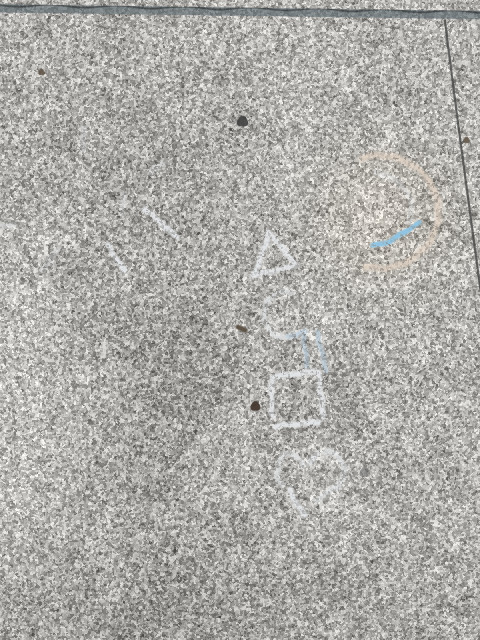
Write a WebGL 1 fragment shader that draws this texture.

```glsl
precision highp float;
// Weathered speckled concrete with a sealed joint, a crack and faded chalk shapes.
uniform vec2 u_resolution;

float hash(vec2 p) {
  vec3 q = fract(p.xyx * vec3(0.1031, 0.103, 0.0973));
  q += dot(q, q.yzx + 33.33);
  return fract((q.x + q.y) * q.z);
}

// Cellular noise: random tone of the nearest grain.
float grains(vec2 p) {
  vec2 cell = floor(p);
  float nearest = 9.0, tone = 0.0;
  for (int j = -1; j <= 1; j++) {
    for (int i = -1; i <= 1; i++) {
      vec2 c = cell + vec2(float(i), float(j));
      vec2 site = c + vec2(hash(c + 17.0), hash(c + 71.0)) - p;
      float d = dot(site, site);
      if (d < nearest) { nearest = d; tone = hash(c + 5.0); }
    }
  }
  return tone;
}

// Layered warped sines for broad stains.
float stains(vec2 p) {
  float sum = 0.0, amp = 0.5;
  for (int i = 0; i < 5; i++) {
    p = mat2(0.8, 0.6, -0.6, 0.8) * p * 1.7 + 1.3;
    sum += amp * sin(p.x + 1.4 * sin(p.y)) * sin(p.y + 0.9 * sin(p.x * 0.8));
    amp *= 0.75;
  }
  return sum;
}

float line(vec2 p, float ax, float ay, float bx, float by) {
  vec2 a = vec2(ax, ay), d = vec2(bx, by) - a;
  return length(p - a - d * clamp(dot(p - a, d) / dot(d, d), 0.0, 1.0));
}

// Elliptic arc spanning a half-angle around a direction.
float arc(vec2 p, vec2 c, vec2 r, float dir, float halfAngle) {
  vec2 q = (p - c) / r;
  float a = mod(atan(q.y, q.x) - dir + 3.1416, 6.2832) - 3.1416;
  a = clamp(a, -halfAngle, halfAngle) + dir;
  return length(p - c - r * vec2(cos(a), sin(a)));
}

float stroke(float d, float width) { return smoothstep(width, width * 0.3, d); }

float blob(vec2 p, float x, float y, float r) {
  vec2 q = p - vec2(x, y);
  return smoothstep(r + 0.001, r - 0.001, length(q) + 0.1 * r * sin(3.0 * atan(q.y, q.x)));
}

float glow(vec2 p, float x, float y, float rx, float ry) {
  vec2 q = (p - vec2(x, y)) / vec2(rx, ry);
  return exp(-dot(q, q));
}

void main() {
  vec2 p = gl_FragCoord.xy / u_resolution.y;
  float px = 0.7 / u_resolution.y;

  // Aggregate: fine grit, coarser stones and broad weathering
  float fine = grains(p * 320.0);
  float coarse = grains(p * 170.0 + 40.0);
  float tone = 0.69 + 0.32 * (fine - 0.5) + 0.19 * (coarse - 0.5);
  tone += 0.035 * stains(p * 6.0) + 0.035 * stains(p * 19.0 + 7.0);
  tone -= 0.07 * glow(p, 0.27, 0.46, 0.13, 0.25);
  tone -= 0.07 * glow(p, 0.25, 0.03, 0.4, 0.1);
  tone += 0.05 * glow(p, 0.0, 0.35, 0.1, 0.28);
  tone += 0.04 * glow(p, 0.58, 0.62, 0.15, 0.2);
  tone -= 0.12 * smoothstep(0.84, 1.0, hash(floor(p * 240.0)));
  vec3 col = tone + vec3(0.006, 0.002, -0.012);
  col += vec3(0.02, 0.008, -0.008) * glow(p, 0.6, 0.66, 0.12, 0.12);

  // Chalk catches on the raised grains
  float grit = 0.5 + 0.5 * smoothstep(0.1, 0.6, 0.6 * fine + 0.4 * coarse);
  vec2 w = p + 0.001 * sin(p.yx * 180.0);

  // Triangle, square and short bold strokes
  float d = min(line(w, 0.421, 0.637, 0.397, 0.57), line(w, 0.397, 0.57, 0.463, 0.585));
  d = min(d, line(w, 0.463, 0.585, 0.421, 0.637));
  d = min(d, min(line(w, 0.424, 0.411, 0.497, 0.42), line(w, 0.497, 0.42, 0.506, 0.349)));
  d = min(d, min(line(w, 0.498, 0.341, 0.43, 0.334), line(w, 0.424, 0.411, 0.425, 0.352)));
  d = min(d, min(line(w, 0.452, 0.235, 0.475, 0.194), line(w, 0.484, 0.277, 0.496, 0.292)));
  d = min(d, min(line(w, 0.227, 0.673, 0.276, 0.63), line(w, 0.169, 0.616, 0.194, 0.577)));
  float white = 0.95 * stroke(d, 0.0065);

  // Fainter ring, heart, rays and inner curve
  d = arc(w, vec2(0.445, 0.508), vec2(0.032, 0.036), 3.3, 2.1);
  d = min(d, arc(w, vec2(0.453, 0.264), vec2(0.02, 0.027), 2.2, 1.9));
  d = min(d, arc(w, vec2(0.511, 0.264), vec2(0.027, 0.03), 0.3, 1.4));
  d = min(d, line(w, 0.53, 0.244, 0.495, 0.218));
  white = max(white, 0.65 * stroke(d, 0.0065));
  d = min(line(w, 0.235, 0.731, 0.255, 0.745), line(w, 0.066, 0.577, 0.089, 0.61));
  d = min(d, min(line(w, 0.13, 0.765, 0.13, 0.8), line(w, 0.192, 0.665, 0.193, 0.695)));
  d = min(d, min(line(w, 0.0, 0.647, 0.02, 0.649), arc(w, vec2(0.575, 0.675), vec2(0.068, 0.055), 0.5, 0.9)));
  white = max(white, 0.45 * stroke(d, 0.007));
  col = mix(col, vec3(0.89, 0.9, 0.91), white * grit);

  // Peach arch, blue dash and pale blue ticks
  d = arc(w, vec2(0.593, 0.669), vec2(0.092, 0.088), 0.02, 1.85);
  col = mix(col, vec3(0.88, 0.82, 0.76), 0.75 * stroke(d, 0.008) * grit);
  d = min(line(w, 0.582, 0.616, 0.61, 0.623), line(w, 0.61, 0.623, 0.654, 0.651));
  col = mix(col, vec3(0.56, 0.77, 0.89), stroke(d, 0.006) * grit);
  d = min(line(w, 0.45, 0.474, 0.476, 0.482), line(w, 0.474, 0.478, 0.48, 0.427));
  d = min(d, line(w, 0.495, 0.482, 0.51, 0.42));
  col = mix(col, vec3(0.68, 0.78, 0.86), 0.5 * stroke(d, 0.006) * grit);

  // Debris: stains, leaf scraps and a twig
  col = mix(col, vec3(0.25), 0.9 * blob(p, 0.379, 0.81, 0.0085));
  col = mix(col, vec3(0.25, 0.2, 0.17), 0.9 * blob(p, 0.399, 0.365, 0.0075));
  col = mix(col, vec3(0.42), 0.6 * blob(p, 0.57, 0.262, 0.008));
  col = mix(col, vec3(0.36, 0.31, 0.25), 0.8 * max(blob(p, 0.065, 0.887, 0.005), blob(p, 0.729, 0.781, 0.005)));
  col = mix(col, vec3(0.37, 0.33, 0.28), stroke(line(p, 0.372, 0.489, 0.383, 0.484), 0.0055));

  // Thin crack down the right side
  d = min(line(p, 0.695, 0.968, 0.716, 0.805), line(p, 0.716, 0.805, 0.751, 0.545));
  col = mix(col, vec3(0.27), 0.8 * smoothstep(0.0017 + px, 0.0017 - px, d));

  // Sealed joint across the top
  float joint = p.y - 0.987 + 0.014 * p.x;
  vec3 seal = vec3(0.48, 0.51, 0.52) + 0.14 * (fine - 0.5);
  seal *= 1.0 - 0.4 * smoothstep(0.003, 0.0, abs(joint - 0.005 + 0.002 * sin(p.x * 60.0)));
  col = mix(col, seal, smoothstep(0.0065 + px, 0.0065 - px, abs(joint)));
  gl_FragColor = vec4(clamp(col, 0.0, 1.0), 1.0);
}
```
